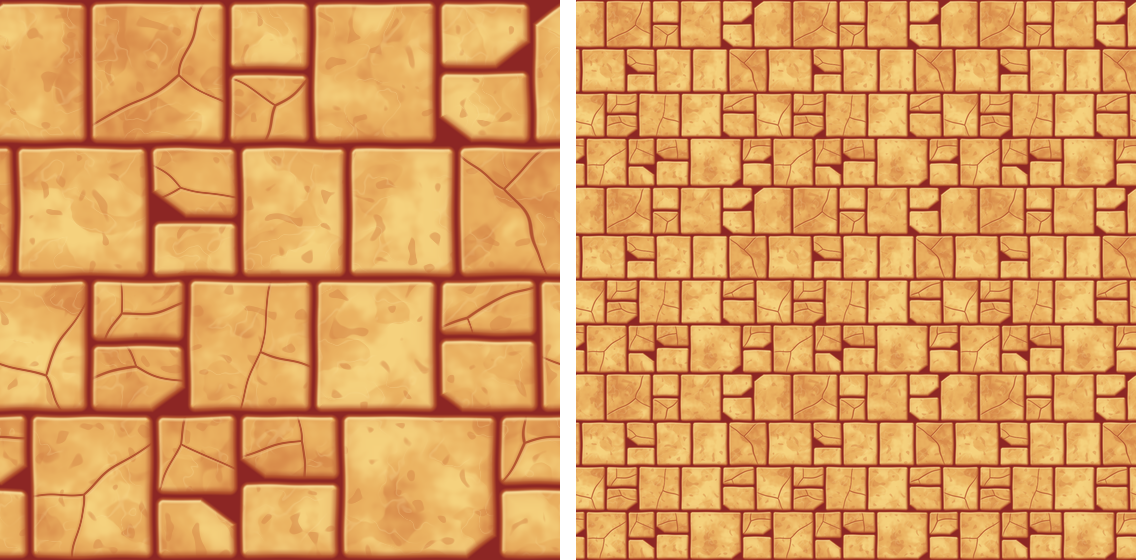
Left, the tile; right, the same tile 3 across and 3 down.
Give the GLSL for this texture, as a three.js fragment shader.

```glsl
varying vec2 vUv;

const float ROWS = 4.0;
const float COLUMNS = 5.0;
const float ROW_JITTER = 0.16;
const float COLUMN_JITTER = 0.5;
const float SPLIT_WIDTH = 0.188;   // narrower columns hold two stones
const float TRIPLE_WIDTH = 0.135;  // the narrowest hold three
const float JOINT = 0.0045;        // half width of the dark joint
const float CORNER = 0.012;
const float BEVEL = 0.015;
const float CHIP_SHARE = 0.42;
const float CRACK_SHARE = 0.4;
const vec2 LIGHT = vec2(-0.5, 0.866);

const vec3 CREAM = vec3(0.99, 0.91, 0.66);
const vec3 PALE = vec3(0.96, 0.82, 0.49);
const vec3 GOLD = vec3(0.92, 0.70, 0.38);
const vec3 AMBER = vec3(0.84, 0.53, 0.28);
const vec3 RUST = vec3(0.68, 0.29, 0.16);
const vec3 MORTAR = vec3(0.55, 0.15, 0.14);

float wrapIndex(float i, float n) {
  return i - n * floor((i + 0.5) / n);
}

vec2 hash2(vec2 p) {
  vec3 q = fract(p.xyx * vec3(0.1031, 0.1030, 0.0973));
  q += dot(q, q.yzx + 33.33);
  return fract((q.xx + q.yz) * q.zy);
}

float cornerSlope(vec2 cell, vec2 f, vec2 corner, float period) {
  vec2 id = cell + corner;
  id = vec2(wrapIndex(id.x, period), wrapIndex(id.y, period));
  float angle = 6.2832 * hash2(id + period).x;
  return dot(vec2(cos(angle), sin(angle)), f - corner);
}

// Gradient noise that repeats after a whole period, about -0.7 to 0.7
float noise(vec2 p, float period) {
  vec2 cell = floor(p), f = p - cell;
  vec2 u = f * f * f * (f * (f * 6.0 - 15.0) + 10.0);
  float low = mix(cornerSlope(cell, f, vec2(0.0), period),
                  cornerSlope(cell, f, vec2(1.0, 0.0), period), u.x);
  float high = mix(cornerSlope(cell, f, vec2(0.0, 1.0), period),
                   cornerSlope(cell, f, vec2(1.0), period), u.x);
  return mix(low, high, u.y);
}

float fbm(vec2 uv, vec2 offset) {
  float sum = 0.0, gain = 0.6, freq = 7.0;
  for (int i = 0; i < 4; i++) {
    sum += gain * noise(uv * freq + offset, freq);
    freq *= 2.0;
    gain *= 0.58;
  }
  return sum;
}

float spanEdge(float i, float n, float seed, float shift, float jitter) {
  float k = wrapIndex(i, n);
  float offset = k < 0.5 ? 0.0 : jitter * (hash2(vec2(k, seed)).x - 0.5);
  return (i + shift + offset) / n;
}

// Index, lower edge and upper edge of the uneven span that holds t
vec3 findSpan(float t, float n, float seed, float shift, float jitter) {
  float i = floor(t * n - shift);
  if (t < spanEdge(i, n, seed, shift, jitter)) i -= 1.0;
  else if (t >= spanEdge(i + 1.0, n, seed, shift, jitter)) i += 1.0;
  return vec3(i, spanEdge(i, n, seed, shift, jitter),
              spanEdge(i + 1.0, n, seed, shift, jitter));
}

// Rounded box with one corner cut off; chip = corner signs and cut depth
float stoneDistance(vec2 p, vec2 halfSize, vec3 chip) {
  vec2 q = abs(p) - halfSize + CORNER;
  float box = length(max(q, 0.0)) + min(max(q.x, q.y), 0.0) - CORNER;
  float cut = dot(p * chip.xy - halfSize, vec2(0.6, 0.8)) + chip.z;
  return max(box, cut);
}

// Distance to three wavy arms that leave a hub
float crackDistance(vec2 p, float turn) {
  float d = 1.0;
  for (int i = 0; i < 3; i++) {
    float angle = turn + float(i) * 2.1 + 0.5 * sin(turn * 7.0 + float(i));
    vec2 dir = vec2(cos(angle), sin(angle));
    d = min(d, length(p - dir * max(dot(p, dir), 0.0)));
  }
  return d;
}

void main() {
  vec2 uv = vUv;
  vec2 wobble = vec2(noise(uv * 9.0, 9.0), noise(uv * 11.0, 11.0));
  vec2 pos = uv + 0.004 * wobble;

  // Rows, columns, then split columns
  vec3 row = findSpan(pos.y, ROWS, 3.0, 0.0, ROW_JITTER);
  float rowId = wrapIndex(row.x, ROWS);
  float shift = 0.5 * mod(rowId, 2.0) + 0.3 * hash2(vec2(rowId, 17.0)).x;
  vec3 column = findSpan(pos.x, COLUMNS, rowId + 29.0, shift, COLUMN_JITTER);
  float width = column.z - column.y, height = row.z - row.y;
  float pieces = width < TRIPLE_WIDTH ? 3.0 : (width < SPLIT_WIDTH ? 2.0 : 1.0);
  float columnId = wrapIndex(column.x, COLUMNS);
  vec3 piece = findSpan((pos.y - row.y) / height, pieces, columnId + 51.0 + 7.0 * rowId, 0.0, 0.3);
  vec2 lower = vec2(column.y, row.y + height * piece.y);
  vec2 upper = vec2(column.z, row.y + height * piece.z);
  vec2 id = vec2(columnId + 7.0 * piece.x, rowId + 71.0);
  vec2 traits = hash2(id), variety = hash2(id + 37.0), place = hash2(id + 83.0);

  // Stone outline and its facing
  vec2 p = pos - 0.5 * (lower + upper);
  vec2 halfSize = 0.5 * (upper - lower) - JOINT;
  float depth = traits.x < CHIP_SHARE ? mix(0.022, 0.042, variety.x) : -0.1;
  vec3 chip = vec3(variety.y < 0.5 ? -1.0 : 1.0, place.x < 0.7 ? -1.0 : 1.0, depth);
  float d = stoneDistance(p, halfSize, chip);
  vec2 e = vec2(0.002, 0.0);
  vec2 slope = vec2(stoneDistance(p + e.xy, halfSize, chip) - stoneDistance(p - e.xy, halfSize, chip),
                    stoneDistance(p + e.yx, halfSize, chip) - stoneDistance(p - e.yx, halfSize, chip));
  float facing = dot(slope / max(length(slope), 0.0001), LIGHT);
  float inset = max(-d, 0.0);

  // Mottled face
  bool cracked = traits.y < CRACK_SHARE;
  vec2 offset = 40.0 * variety;
  float cloud = fbm(uv + 0.012 * wobble, offset);
  float tone = 0.36 + 0.95 * cloud + 0.3 * (place.y - 0.5) + (cracked ? 0.14 : 0.0);
  float patches = noise(uv * 13.0 + offset + 0.5 * cloud, 13.0);
  tone += 0.16 * smoothstep(0.08, 0.16, patches);
  vec3 color = mix(PALE, GOLD, smoothstep(0.15, 0.52, tone));
  color = mix(color, AMBER, 0.9 * smoothstep(0.5, 0.95, tone));

  // Pits and pale veins
  float pits = smoothstep(0.3, 0.4, noise(uv * 34.0 + offset + wobble, 34.0) + 0.2 * cloud);
  color = mix(color, AMBER, 0.5 * pits);
  float vein = 1.0 - smoothstep(0.0, 0.07, abs(noise(uv * 18.0 + offset + 2.0 * cloud, 18.0)));
  color = mix(color, CREAM, 0.2 * vein * smoothstep(-0.15, 0.2, patches));

  // Cracks with a lit lip
  if (cracked) {
    vec2 bent = p + 0.022 * wobble.yx - (place - 0.5) * halfSize;
    float turn = 6.2832 * variety.x;
    float crack = crackDistance(bent, turn);
    float lip = crackDistance(bent + vec2(-0.002, 0.004), turn);
    color = mix(color, CREAM, 0.35 * (1.0 - smoothstep(0.001, 0.004, lip)));
    color = mix(color, AMBER, 0.5 * (1.0 - smoothstep(0.001, 0.008, crack)));
    color = mix(color, RUST, 0.9 * (1.0 - smoothstep(0.0008, 0.003, crack)));
  }

  // Bevel: lit upper left, shaded lower right
  float edge = 1.0 - smoothstep(0.0, BEVEL, inset);
  color = mix(color, AMBER, 0.45 * exp(-inset / 0.014));
  color = mix(color, RUST, 0.75 * edge * smoothstep(0.2, -0.7, facing));
  float rim = smoothstep(0.001, 0.004, inset) * (1.0 - smoothstep(0.004, 0.011, inset));
  color = mix(color, CREAM, 0.75 * rim * smoothstep(0.1, 0.8, facing));

  // Joints and chipped corners
  color = mix(color, RUST, smoothstep(-0.006, 0.0, d));
  color = mix(color, MORTAR, smoothstep(-0.002, 0.004, d));
  gl_FragColor = vec4(color, 1.0);
}
```
